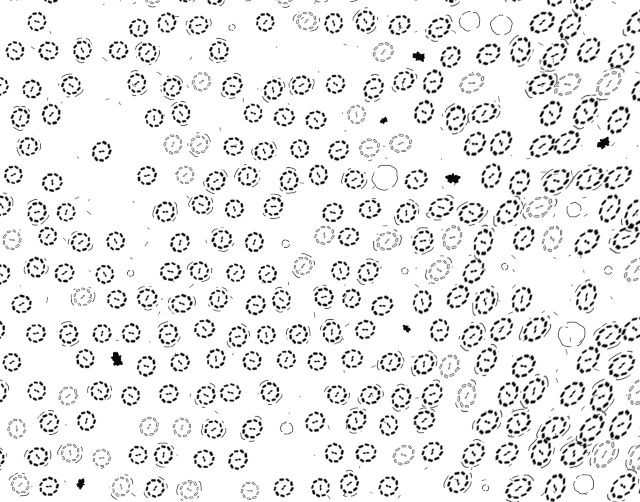
Write a WebGL 2 fragment shader that draws this pattern.

```glsl
#version 300 es
precision highp float;
// Draws scattered nine-spoked tubule rings in cross section, black on white.

uniform vec2 u_resolution;
out vec4 outColor;

// Lengths are fractions of the canvas height.
const vec3 PAPER = vec3(1.0);
const vec3 INK = vec3(0.03);
const vec2 PITCH = vec2(0.067, 0.0615);  // spacing of the staggered layout
const float JITTER = 0.30;               // share of a cell
const float EMPTY_LEFT = 0.12;           // share of cells without a ring
const float EMPTY_RIGHT = 0.28;
const float RING_RADIUS = 0.0165;
const float DOUBLET_HALF = 0.0022;
const float DOUBLET_THICK = 0.0021;
const float FAINT_SHARE = 0.17;
const float MEMBRANE_SHARE = 0.5;
const float SMEAR = 0.42;                // extra stretch towards the right
const float SMEAR_ANGLE = 0.85;
const float LINE = 0.0005;
const float FLECK_PITCH = 0.028;
const float EDGE = 0.0017;
const float TAU = 6.2831853;

float hash(vec2 p) {
  vec3 q = fract(vec3(p.xyx) * 0.1031);
  q += dot(q, q.yzx + 33.33);
  return fract((q.x + q.y) * q.z);
}

vec2 hash2(vec2 p) {
  return vec2(hash(p + 17.3), hash(p + 61.7));
}

mat2 rotation(float a) {
  float c = cos(a), s = sin(a);
  return mat2(c, -s, s, c);
}

float cover(float d) {
  return smoothstep(EDGE, -EDGE, d);
}

float capsule(vec2 p, float halfLength, float radius) {
  p.x -= clamp(p.x, -halfLength, halfLength);
  return length(p) - radius;
}

// Uneven value around a circle, made of layered sines.
float wobble(float angle, float seed) {
  return 0.5 * sin(2.0 * angle + seed * 40.0) + 0.3 * sin(5.0 * angle + seed * 91.0)
       + 0.2 * sin(9.0 * angle + seed * 23.0);
}

// Nine doublets, a central pair and a broken membrane.
float ringInk(vec2 p, vec2 id, float right) {
  float seed = hash(id + 5.1);
  float lean = SMEAR_ANGLE + (hash(id + 8.4) - 0.5) * mix(1.6, 0.5, right);
  float stretch = 1.0 + 0.16 * seed + SMEAR * right;
  vec2 q = rotation(lean) * p / mix(0.97, 1.07, right);
  q.x /= stretch;
  q.y *= mix(1.0, 1.08, right);
  float r = length(q);
  float angle = atan(q.y, q.x);

  float turn = angle / TAU * 9.0 + seed * 9.0;
  float spoke = mod(floor(turn), 9.0);
  float local = (fract(turn) - 0.5) * TAU / 9.0;
  vec2 arm = r * vec2(sin(local), cos(local)) - vec2(0.0, RING_RADIUS);
  float grow = (hash(id * 9.0 + spoke) - 0.5) * 0.0008;
  float doublet = capsule(rotation(0.25) * arm, DOUBLET_HALF, DOUBLET_THICK + grow);

  vec2 c = rotation(seed * TAU) * q;
  float pair = capsule(vec2(abs(c.x) - 0.0028, c.y + 0.4 * c.x), 0.0006, 0.0017);
  float bridge = capsule(vec2(c.x, c.y + 0.4 * c.x), 0.003, LINE);
  float body = min(doublet, min(pair, bridge));
  float faint = step(hash(id + 2.9), FAINT_SHARE);
  body = mix(body, abs(body + 0.0008) - LINE, faint);

  float uneven = wobble(angle, seed);
  float membrane = abs(r - RING_RADIUS * (1.42 + 0.12 * uneven)) - LINE;
  float kept = smoothstep(0.15, 0.35, wobble(angle + 1.7, seed + 0.4))
             * step(hash(id + 3.3), MEMBRANE_SHARE);
  return max(cover(body) * mix(1.0, 0.75, faint), cover(membrane) * kept);
}

// Gaps hold an occasional thin vesicle or ragged dark clot.
float gapInk(vec2 p, vec2 id) {
  float kind = hash(id + 12.6);
  float size = hash(id + 31.2);
  float angle = atan(p.y, p.x);
  float uneven = wobble(angle, size);
  float vesicle = abs(length(p) - mix(0.006, 0.027, size * size) * (1.0 + 0.1 * uneven)) - LINE;
  float clot = length(p) - mix(0.005, 0.012, size) * (1.0 + 0.5 * uneven);
  float drawn = step(kind, 0.25) * smoothstep(-0.6, -0.3, uneven);
  return max(cover(vesicle) * drawn, cover(clot) * step(0.91, kind));
}

// Short bent debris strokes, denser to the right.
float fleckInk(vec2 p, float right) {
  vec2 id = floor(p / FLECK_PITCH);
  vec2 shift = (hash2(id + 70.0) - 0.5) * 0.4;
  vec2 q = (fract(p / FLECK_PITCH) - 0.5 - shift) * FLECK_PITCH;
  q = rotation(hash(id + 44.0) * TAU) * q;
  q.y += 60.0 * (hash(id + 9.0) - 0.5) * q.x * q.x;
  float stroke = capsule(q, 0.005 * hash(id + 27.0), LINE);
  return cover(stroke) * step(hash(id + 90.0), mix(0.10, 0.24, right));
}

void main() {
  vec2 p = gl_FragCoord.xy / u_resolution.y;
  float width = u_resolution.x / u_resolution.y;
  float ink = fleckInk(p, smoothstep(0.4, 1.0, p.x / width)) * 0.8;

  // Staggered, jittered layout: visit the neighbouring cells.
  float row = floor(p.y / PITCH.y);
  for (int j = -1; j <= 1; j++) {
    float y = row + float(j);
    float stagger = 0.5 * mod(y, 2.0);
    float column = floor(p.x / PITCH.x - stagger);
    for (int i = -1; i <= 1; i++) {
      vec2 id = vec2(column + float(i), y);
      vec2 center = (id + 0.5 + vec2(stagger, 0.0) + JITTER * (hash2(id) - 0.5)) * PITCH;
      float right = smoothstep(0.45, 1.0, center.x / width);
      bool gap = hash(id + 50.5) < mix(EMPTY_LEFT, EMPTY_RIGHT, right);
      ink = max(ink, gap ? gapInk(p - center, id) : ringInk(p - center, id, right));
    }
  }
  outColor = vec4(mix(PAPER, INK, ink), 1.0);
}
```
